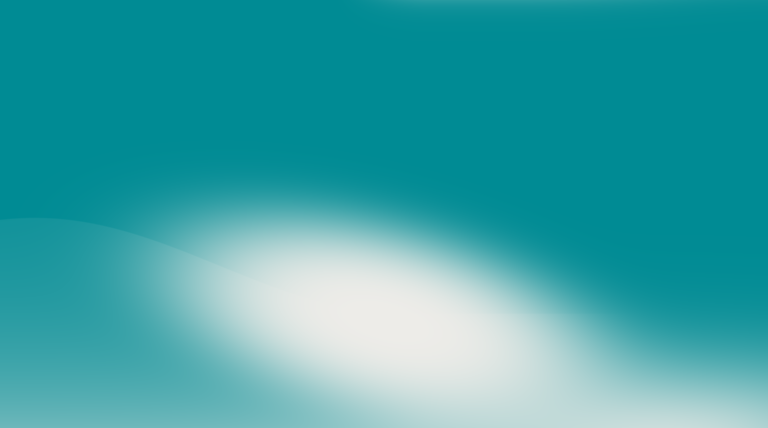
A Shadertoy shader for this background:

```glsl
#define TEAL vec3(0.0, 0.545, 0.58)
#define PEARL vec3(0.93, 0.925, 0.91)
#define CORE_CENTER vec2(0.895, 0.251)
#define CORE_RADII vec2(0.477, 0.196)
#define CORE_TILT 0.26
#define CORNER_CENTER vec2(1.558, -0.035)
#define CORNER_RADII vec2(0.605, 0.198)
#define WAVE_CREST vec2(0.081, 0.491)
#define WAVE_HEIGHT 0.112
#define WAVE_FREQUENCY 3.655
#define FLOOR_LIGHT 0.46
#define TOP_LIGHT 0.17

// Tilted ellipse with a flat middle; its level is one half on the radii
float coreGlow(vec2 p) {
    vec2 d = p - CORE_CENTER;
    float c = cos(CORE_TILT), s = sin(CORE_TILT);
    vec2 q = vec2(c * d.x - s * d.y, s * d.x + c * d.y) / CORE_RADII;
    return exp2(-pow(length(q), 3.5));
}

float cornerGlow(vec2 p) {
    vec2 q = (p - CORNER_CENTER) / CORNER_RADII;
    return 0.87 * exp(-dot(q, q));
}

// Light rising from the floor, cut off by the wave
float waveGlow(vec2 p, float pixel) {
    float phase = clamp(WAVE_FREQUENCY * (p.x - WAVE_CREST.x), -3.14159, 3.14159);
    float crestLine = WAVE_CREST.y - WAVE_HEIGHT * (1.0 - cos(phase));
    float below = smoothstep(-pixel, pixel, crestLine - p.y);
    float fade = 1.0 - smoothstep(0.93, 1.51, p.x);
    return FLOOR_LIGHT * exp(-p.y / 0.27) * below * fade;
}

// Thin sheen along the upper border
float topGlow(vec2 p) {
    float span = smoothstep(0.77, 1.0, p.x) * (1.0 - 0.7 * smoothstep(1.2, 1.8, p.x));
    return TOP_LIGHT * span * exp(-(1.0 - p.y) / 0.022);
}

void mainImage(out vec4 fragColor, in vec2 fragCoord) {
    vec2 p = fragCoord / iResolution.xy * vec2(1.786, 1.0);
    float pixel = 1.0 / iResolution.y;

    // Screen the lights together
    float shade = (1.0 - coreGlow(p)) * (1.0 - cornerGlow(p));
    shade *= (1.0 - waveGlow(p, pixel)) * (1.0 - topGlow(p));

    fragColor = vec4(mix(PEARL, TEAL, shade), 1.0);
}
```
